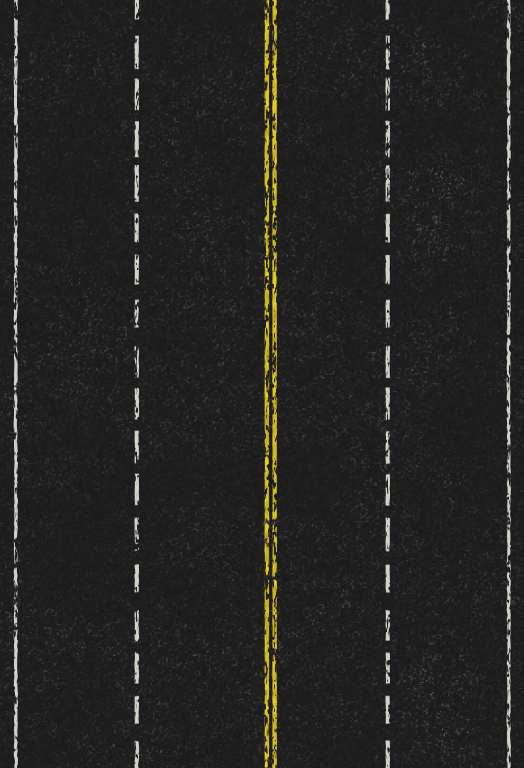
Give the GLSL for this texture, as a Shadertoy shader.

```glsl
#define ROAD_CENTRE 0.5005
#define EDGE_OFFSET 0.4704
#define DASH_OFFSET 0.2395
#define DASH_COUNT 17.45
#define DASH_FILL 0.71
#define WHITE_WIDTH 0.0072
#define YELLOW_CENTRE 0.5167
#define YELLOW_OFFSET 0.0074
#define YELLOW_WIDTH 0.0084
#define STONE_SCALE 72.0
#define GRAIN_SCALE 270.0
#define WEAR 0.40

const vec3 TAR = vec3(0.112, 0.112, 0.113);
const vec3 STONE = vec3(0.40, 0.40, 0.39);
const vec3 WHITE_PAINT = vec3(0.82, 0.82, 0.78);
const vec3 YELLOW_PAINT = vec3(0.88, 0.78, 0.13);

float hash(vec2 p) {
    vec3 q = fract(p.xyx * 0.1031);
    q += dot(q, q.yzx + 33.33);
    return fract((q.x + q.y) * q.z);
}

float noise(vec2 p) {
    vec2 cell = floor(p), f = fract(p);
    f = f * f * (3.0 - 2.0 * f);
    return mix(mix(hash(cell), hash(cell + vec2(1, 0)), f.x),
               mix(hash(cell + vec2(0, 1)), hash(cell + vec2(1, 1)), f.x), f.y);
}

float fbm(vec2 p) {
    float sum = 0.0, weight = 0.5;
    for (int i = 0; i < 4; i++) {
        sum += weight * noise(p);
        p = p * 2.03 + 17.7;
        weight *= 0.5;
    }
    return sum / 0.9375;
}

// Nearest stone: x = distance to its centre, y = its random brightness
vec2 nearestStone(vec2 p) {
    vec2 cell = floor(p), best = vec2(9.0, 0.0);
    for (int j = -1; j <= 1; j++)
    for (int i = -1; i <= 1; i++) {
        vec2 id = cell + vec2(i, j);
        vec2 centre = id + 0.15 + 0.7 * vec2(hash(id + 3.1), hash(id + 71.7));
        float d = length(p - centre);
        if (d < best.x) best = vec2(d, hash(id + 19.3));
    }
    return best;
}

vec3 asphalt(vec2 p) {
    vec2 stone = nearestStone(p * STONE_SCALE + 0.5 * noise(p * 160.0));
    float ring = smoothstep(0.12, 0.38, stone.x) * (1.0 - smoothstep(0.45, 0.68, stone.x));
    float patches = smoothstep(0.25, 0.75, fbm(p * vec2(7.0, 9.0)));
    patches *= 0.7 + 0.6 * smoothstep(0.77, 0.80, p.x) * (1.0 - smoothstep(0.83, 0.95, p.x));
    float grain = noise(p * GRAIN_SCALE);
    float speckle = smoothstep(0.48, 0.95, grain);
    float glint = smoothstep(0.80, 1.0, noise(p * GRAIN_SCALE + 91.0));
    float light = 0.55 * speckle * ring * stone.y + 0.06 * ring * stone.y + 0.32 * glint;
    vec3 tar = TAR + 0.022 * (noise(p * 190.0 + 40.0) - 0.5);
    return mix(tar, STONE, light * (0.25 + 0.9 * patches));
}

// Soft-edged band, given distance from its axis
float band(float d, float width, float pixel) {
    return clamp((0.5 * width - abs(d)) / pixel + 0.5, 0.0, 1.0);
}

// Paint left after streaky wear along the road
float paintLeft(vec2 p, float wear) {
    float streaks = 0.6 * noise(p * vec2(330.0, 85.0)) + 0.4 * noise(p * vec2(420.0, 210.0) + 9.0);
    float fade = 0.28 * (fbm(vec2(p.x * 40.0, p.y * 11.0)) - 0.5);
    return smoothstep(wear - 0.10, wear + 0.12, streaks + fade);
}

// Broken line with uneven starts and lengths, counted from the top
float dashes(float down, float pixel) {
    float t = down * DASH_COUNT + 0.25;
    float id = floor(t);
    float start = 0.12 * hash(vec2(id, 5.0));
    float finish = DASH_FILL + 0.05 + 0.16 * (hash(vec2(id, 8.0)) - 0.5);
    float soft = pixel * DASH_COUNT;
    float f = fract(t);
    return smoothstep(start - soft, start + soft, f) * (1.0 - smoothstep(finish - soft, finish + soft, f));
}

void mainImage(out vec4 fragColor, in vec2 fragCoord) {
    vec2 p = fragCoord / iResolution.x;
    float down = 1.0 - fragCoord.y / iResolution.y;
    float pixel = 1.0 / iResolution.x;
    vec3 colour = asphalt(p);

    // Ragged outlines
    float ragged = 0.0022 * (noise(vec2(p.x * 60.0, p.y * 120.0)) - 0.5);

    // White edge lines and lane dashes
    float side = abs(p.x - ROAD_CENTRE);
    float white = band(side - EDGE_OFFSET + ragged, WHITE_WIDTH * 0.88, pixel);
    white += band(side - DASH_OFFSET + 0.5 * ragged, WHITE_WIDTH * 1.1, pixel)
           * dashes(down + ragged, 1.0 / iResolution.y);
    colour = mix(colour, WHITE_PAINT, white * paintLeft(p, WEAR - 0.04));

    // Double yellow centre line
    float yellow = band(abs(p.x - YELLOW_CENTRE) - YELLOW_OFFSET + 0.4 * ragged, YELLOW_WIDTH, pixel);
    vec3 yellowTone = YELLOW_PAINT * (0.82 + 0.24 * noise(p * vec2(200.0, 70.0)));
    colour = mix(colour, yellowTone, yellow * paintLeft(p + 3.0, WEAR));

    fragColor = vec4(colour, 1.0);
}
```
